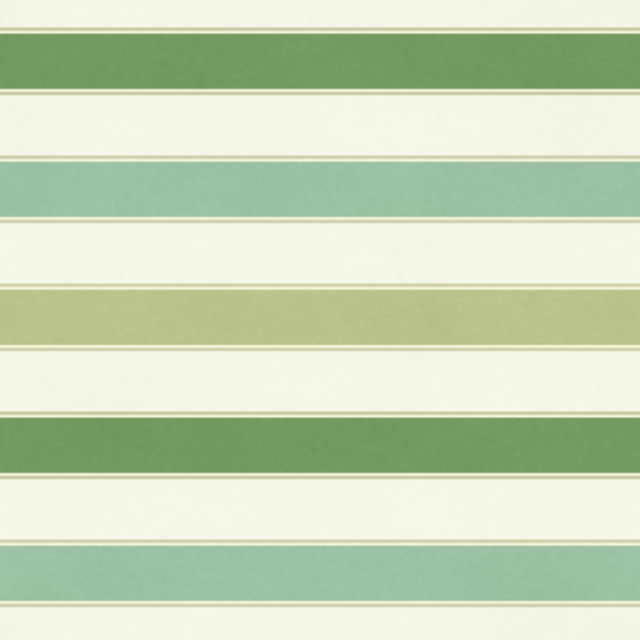
Write a Shadertoy shader that draws this pattern.

```glsl
// Five horizontal bands in a teal, green, olive cycle on an ivory ground.
// Each band is flanked by two thin tan lines, drawn from the distance to the
// band centre; wrapping value noise adds a faint weave and soft fading.

#define BANDS 5.0
#define SHIFT 0.021          // band centre offset, in periods
#define BAND_HALF 0.216      // half height of a band, in periods
#define LINE_OFFSET 0.251    // band centre to thin line, in periods
#define LINE_HALF 0.0125     // half width of a thin line, in periods
#define SOFTNESS 0.011       // edge blur, in periods
#define GRAIN 0.022          // strength of the weave
#define FADE 0.022           // strength of the soft fading
#define IVORY vec3(0.96, 0.965, 0.905)
#define CREAM vec3(0.965, 0.96, 0.85)
#define TAN vec3(0.83, 0.815, 0.68)

float hash(vec2 p) {
    vec3 q = fract(vec3(p.xyx) * 0.1031);
    q += dot(q, q.yzx + 33.33);
    return fract((q.x + q.y) * q.z);
}

// Value noise that repeats after "cells" lattice steps across the canvas
float wrapNoise(vec2 uv, vec2 cells) {
    vec2 p = uv * cells;
    vec2 i = floor(p);
    vec2 f = fract(p);
    f = f * f * (3.0 - 2.0 * f);
    vec2 a = mod(i, cells);
    vec2 b = mod(i + 1.0, cells);
    return mix(mix(hash(a), hash(vec2(b.x, a.y)), f.x),
               mix(hash(vec2(a.x, b.y)), hash(b), f.x), f.y);
}

vec3 bandColour(float index) {
    float k = mod(index, 3.0);
    vec3 teal = vec3(0.60, 0.755, 0.635);
    vec3 green = vec3(0.44, 0.605, 0.375);
    vec3 olive = vec3(0.73, 0.765, 0.545);
    return k < 0.5 ? teal : (k < 1.5 ? green : olive);
}

// Coverage of a shape with signed distance d
float cover(float d, float blur) {
    return 1.0 - smoothstep(-blur, blur, d);
}

void mainImage(out vec4 fragColor, in vec2 fragCoord) {
    vec2 uv = fragCoord / iResolution.xy;
    float y = uv.y * BANDS - SHIFT;
    float dist = abs(fract(y) - 0.5);
    float blur = max(SOFTNESS, 0.75 * BANDS / iResolution.y);
    vec3 band = bandColour(floor(y));

    // Ground, cream gap, thin lines, then the band itself
    vec3 colour = mix(IVORY, CREAM, cover(dist - LINE_OFFSET - LINE_HALF, 2.0 * blur));
    vec3 line = mix(TAN, band, 0.15);
    colour = mix(colour, line, cover(abs(dist - LINE_OFFSET) - LINE_HALF, blur));
    float inBand = cover(dist - BAND_HALF, blur);
    colour = mix(colour, band, inBand);

    // Fine weave and broad fading, weaker on the ground
    float weave = 0.6 * wrapNoise(uv, vec2(192.0)) + 0.4 * wrapNoise(uv, vec2(96.0, 160.0)) - 0.5;
    float fade = 0.6 * wrapNoise(uv, vec2(6.0, 10.0)) + 0.4 * wrapNoise(uv, vec2(19.0, 15.0)) - 0.5;
    colour += (GRAIN * weave + FADE * fade) * mix(0.6, 1.0, inBand);
    colour.b += 0.4 * FADE * (wrapNoise(uv + 0.37, vec2(5.0, 7.0)) - 0.5);

    fragColor = vec4(clamp(colour, 0.0, 1.0), 1.0);
}
```
